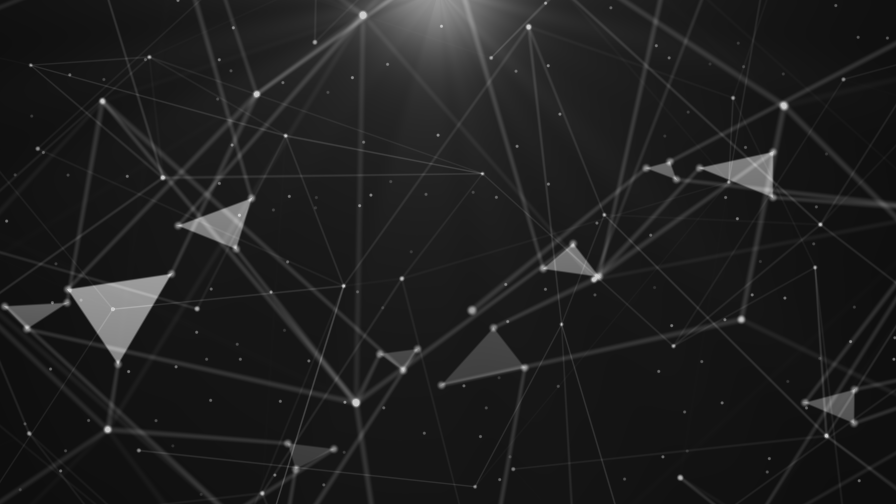
This background is drawn by a WebGL 1 fragment shader. Its source:

```glsl
precision highp float;
// Dark plexus backdrop: soft top light, linked nodes, pale glassy shards.

uniform vec2 u_resolution;

const float FAR_CELL = 0.25;
const float NEAR_CELL = 0.42;
const float FAR_SEED = 23.0;
const float NEAR_SEED = 71.0;
const float SHARDS = 10.0;

vec2 hash2(vec2 p) {
  vec3 q = fract(p.xyx * vec3(0.1031, 0.1030, 0.0973));
  q += dot(q, q.yzx + 33.33);
  return fract((q.xx + q.yz) * q.zy);
}

float noise1(float x, float seed) {
  float i = floor(x);
  float f = fract(x);
  return mix(hash2(vec2(i, seed)).x, hash2(vec2(i + 1.0, seed)).x, f * f * (3.0 - 2.0 * f));
}

vec2 nodeAt(vec2 cell, float size, float seed) {
  return (cell + 0.05 + 0.9 * hash2(cell + seed)) * size;
}

// Soft line whose half width runs from wa at a to wb at b.
float softLine(vec2 p, vec2 a, vec2 b, float wa, float wb) {
  vec2 ab = b - a;
  float t = clamp(dot(p - a, ab) / max(dot(ab, ab), 1e-5), 0.0, 1.0);
  return 1.0 - smoothstep(0.0, mix(wa, wb, t), length(p - a - ab * t));
}

float softDot(vec2 p, vec2 center, float radius) {
  return 1.0 - smoothstep(0.25 * radius, radius, length(p - center));
}

float edgeSide(vec2 p, vec2 a, vec2 b) {
  vec2 d = normalize(b - a);
  return d.x * (p.y - a.y) - d.y * (p.x - a.x);
}

float triangleMask(vec2 p, vec2 a, vec2 b, vec2 c, float blur) {
  float inside = min(edgeSide(p, a, b), min(edgeSide(p, b, c), edgeSide(p, c, a)));
  return smoothstep(-blur, blur, inside);
}

float nodeWidth(vec2 cell, float seed, float width) {
  float h = hash2(cell + seed + 9.0).x;
  return width * mix(0.45, 1.0, h * h);
}

// Jittered nodes, each tied to a few others one or two cells away.
float network(vec2 p, float size, float seed, float width, float glow) {
  float light = 0.0;
  for (float y = -1.0; y < 5.0; y++) {
    for (float x = -2.0; x < 8.0; x++) {
      vec2 cell = vec2(x, y);
      vec2 a = nodeAt(cell, size, seed);
      float wa = nodeWidth(cell, seed, width);
      for (float k = 0.0; k < 3.0; k++) {
        vec2 pick = hash2(cell + seed + 31.0 * (k + 1.0));
        vec2 other = cell + floor(pick * vec2(3.0, 5.0)) - vec2(0.0, 2.0);
        vec2 b = nodeAt(other, size, seed);
        float strength = max(0.0, hash2(cell * 3.0 + seed + k * 13.0).y - 0.2);
        light += glow * strength * softLine(p, a, b, wa, nodeWidth(other, seed, width));
      }
      light += mix(0.2, 0.5, wa / width) * softDot(p, a, 0.003 + wa * 0.9);
    }
  }
  return light;
}

vec2 shardCorner(vec2 center, float size, float index, float k) {
  vec2 h = hash2(vec2(index * 7.0 + 3.0, k + 11.0));
  float turn = 6.2832 * hash2(vec2(index, 5.0)).x + 2.0944 * k + 0.9 * (h.x - 0.5);
  return center + size * mix(0.6, 1.15, h.y) * vec2(cos(turn), 0.65 * sin(turn));
}

float cornerLight(vec2 p, vec2 corner, float index) {
  vec2 cell = floor(corner / NEAR_CELL) + floor(hash2(corner * 90.0 + index) * 3.0) - 1.0;
  vec2 target = nodeAt(cell, NEAR_CELL, NEAR_SEED);
  return 0.12 * softLine(p, corner, target, 0.007, 0.01) + 0.3 * softDot(p, corner, 0.011);
}

// Translucent triangles spread over the frame, shrinking with index.
float shards(vec2 p, float aspect, float blur) {
  float light = 0.0;
  for (float i = 0.0; i < SHARDS; i++) {
    vec2 spread = fract(vec2(0.14, 0.42) + i * vec2(0.70, 0.43));
    vec2 center = vec2(spread.x * aspect, mix(0.1, 0.75, spread.y));
    float size = mix(0.15, 0.045, sqrt(i / SHARDS));
    vec2 a = shardCorner(center, size, i, 0.0);
    vec2 b = shardCorner(center, size, i, 1.0);
    vec2 c = shardCorner(center, size, i, 2.0);
    float tone = mix(0.14, 0.5, hash2(vec2(i + 2.0, 40.0)).y);
    float shade = 1.0 + 0.15 * (p.y - center.y) / size;
    light += tone * shade * triangleMask(p, a, b, c, blur);
    light += cornerLight(p, a, i) + cornerLight(p, b, i) + cornerLight(p, c, i);
  }
  return light;
}

float specks(vec2 p, float size) {
  vec2 cell = floor(p / size);
  vec2 center = (cell + 0.1 + 0.8 * hash2(cell + 50.0)) * size;
  vec2 h = hash2(cell + 90.0);
  return step(0.6, h.x) * mix(0.1, 0.4, h.y) * softDot(p, center, 0.0045);
}

float backdrop(vec2 p, float aspect) {
  vec2 d = p - vec2(0.49 * aspect, 1.02);
  float r = length(d);
  float core = 0.36 * exp(-dot(d * vec2(0.8, 1.0), d) / 0.014);
  float beams = 0.045 * noise1(atan(d.x, -d.y) * 9.0, 4.0) * exp(-r / 0.6);
  float vignette = 0.02 * smoothstep(0.45, 1.1, length(p - vec2(0.5 * aspect, 0.5)));
  return 0.068 + 0.16 * exp(-r / 0.3) + core + beams - vignette;
}

void main() {
  vec2 p = gl_FragCoord.xy / u_resolution.y;
  float aspect = u_resolution.x / u_resolution.y;
  float blur = max(0.0025, 0.75 / u_resolution.y);
  float light = backdrop(p, aspect) + specks(p, 0.075);
  light += network(p, FAR_CELL, FAR_SEED, 0.006, 0.15);
  light += network(p, NEAR_CELL, NEAR_SEED, 0.014, 0.16);
  light += shards(p, aspect, blur);
  gl_FragColor = vec4(vec3(min(light, 0.8)), 1.0);
}
```
